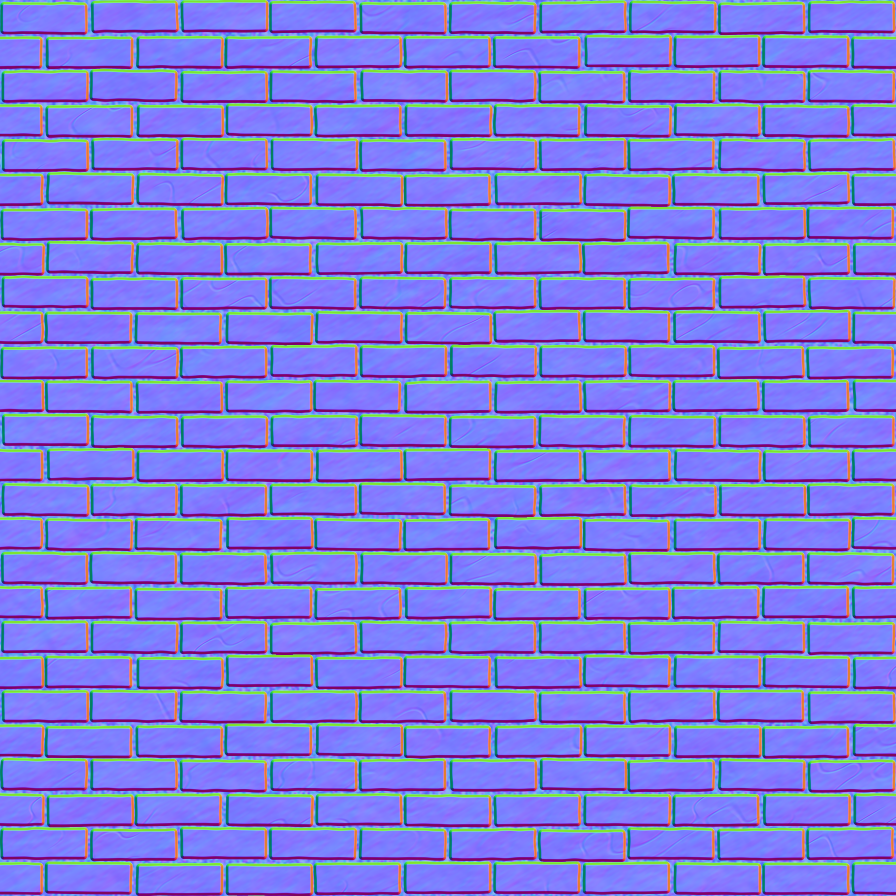
This texture map is drawn by a Shadertoy shader. Its source:

```glsl
// Tangent-space normal map of a running-bond brick wall with thin joints.
// Each sample finds its nearest jittered rounded brick, tilts the normal
// along the rim, and adds streaky relief, creases and mortar grit.

#define GRID vec2(10.0, 26.0)   // bricks across, courses down
#define JOINT 0.0013            // half width of the mortar joint
#define BEVEL 0.0032            // width of the steep rim
#define RADIUS 0.0042           // brick corner radius
#define RIM_TILT 2.05           // rim normal angle, radians
#define SHIFT 0.0013            // placement jitter
#define TURN 0.011              // rotation jitter, radians
#define WOBBLE 0.0011           // unevenness of brick outlines
#define ROUGH 0.065             // slope of the face relief
#define CREASE 0.0004           // depth of face creases
#define GRIT 0.9                // slope of mortar grains
#define SAMPLES 2               // antialiasing samples per axis

float hash(vec2 p) {
    vec3 q = fract(p.xyx * vec3(0.1031, 0.1030, 0.0973));
    q += dot(q, q.yzx + 33.33);
    return fract((q.x + q.y) * q.z);
}

float noise(vec2 p) {
    vec2 i = floor(p), f = fract(p);
    f = f * f * (3.0 - 2.0 * f);
    float low = mix(hash(i), hash(i + vec2(1, 0)), f.x);
    float high = mix(hash(i + vec2(0, 1)), hash(i + vec2(1, 1)), f.x);
    return mix(low, high, f.y);
}

vec2 noise2(vec2 p) {
    return vec2(noise(p), noise(p + 71.3)) - 0.5;
}

// Brick face height: diagonal streaks plus patches of fine creases
float faceHeight(vec2 p) {
    vec2 streak = vec2(dot(p, vec2(0.85, 0.5)) * 0.6,
                       dot(p, vec2(-0.5, 0.85)) * 1.3);
    float height = 0.0, freq = 28.0;
    for (int i = 0; i < 4; i++) {
        height += ROUGH * noise(streak * freq + float(i) * 17.0) / freq;
        freq *= 2.0;
    }
    float patchMask = smoothstep(0.58, 0.8, noise(p * 16.0 + 40.0));
    float ridge = abs(noise(streak * 45.0 + 9.0) - 0.5);
    return height - CREASE * patchMask * (1.0 - smoothstep(0.0, 0.08, ridge));
}

vec2 faceSlope(vec2 p) {
    const float e = 0.001;
    float h = faceHeight(p);
    return vec2(h - faceHeight(p + vec2(e, 0)),
                h - faceHeight(p + vec2(0, e))) / e;
}

// Rounded box: xy is the outward direction, z the signed distance
vec3 roundedBox(vec2 p, vec2 halfSize) {
    vec2 q = abs(p) - halfSize + RADIUS;
    vec2 corner = max(q, 0.0);
    float d = length(corner) + min(max(q.x, q.y), 0.0) - RADIUS;
    vec2 dir = q.x > q.y ? vec2(1, 0) : vec2(0, 1);
    if (min(q.x, q.y) > 0.0) dir = normalize(corner);
    return vec3(dir * mix(vec2(-1), vec2(1), step(0.0, p)), d);
}

// Nearest brick among the neighbouring cells; id is its wrapped cell
vec3 nearestBrick(vec2 p, out vec2 id) {
    vec3 best = vec3(0, 0, 1);
    id = vec2(0);
    float course = floor(p.y * GRID.y);
    for (int j = -1; j <= 1; j++) {
        float row = course + float(j);
        float bond = 0.5 * (1.0 - mod(row, 2.0));
        float column = floor(p.x * GRID.x - bond);
        for (int i = -1; i <= 1; i++) {
            vec2 cell = vec2(column + float(i), row);
            vec2 key = mod(cell, GRID);
            vec2 jitter = vec2(hash(key + 3.1), hash(key + 57.7)) * 2.0 - 1.0;
            float turn = TURN * (hash(key + 23.9) * 2.0 - 1.0);
            vec2 local = p - (cell + vec2(0.5 + bond, 0.5)) / GRID;
            local -= jitter * SHIFT;
            local += turn * vec2(-local.y, local.x);
            vec3 brick = roundedBox(local, 0.5 / GRID - JOINT);
            if (brick.z < best.z) {
                best = brick;
                id = key;
            }
        }
    }
    return best;
}

vec3 wallNormal(vec2 p) {
    vec2 id;
    vec3 brick = nearestBrick(p + WOBBLE * noise2(p * 65.0), id);
    float depth = brick.z / BEVEL;

    // Flat parts: brick face inside, grainy mortar outside
    vec2 lean = 0.03 * (vec2(hash(id + 5.0), hash(id + 8.0)) - 0.5);
    vec2 face = faceSlope(p + id * 0.37) + lean - vec2(0.0, 0.02);
    vec2 mortar = GRIT * noise2(p * 330.0) + vec2(-0.1, 0.15);
    vec2 slope = mix(face, mortar, smoothstep(-0.2, 0.1, depth));

    // Steep rim, slightly undercut on the right and top sides
    float rim = smoothstep(-1.1, -0.7, depth) * (1.0 - smoothstep(-0.15, 0.15, depth));
    float tilt = rim * (RIM_TILT + 0.2 * (brick.x + brick.y));
    vec3 flatNormal = normalize(vec3(slope, 1.0));
    vec3 rimNormal = vec3(brick.xy * sin(tilt), cos(tilt));
    return normalize(rimNormal + vec3(flatNormal.xy, 0.0) * (1.0 - 0.7 * rim));
}

void mainImage(out vec4 fragColor, in vec2 fragCoord) {
    vec3 color = vec3(0);
    for (int k = 0; k < SAMPLES * SAMPLES; k++) {
        vec2 offset = (vec2(k % SAMPLES, k / SAMPLES) + 0.5) / float(SAMPLES) - 0.5;
        color += 0.5 + 0.5 * wallNormal((fragCoord + offset) / iResolution.y);
    }
    fragColor = vec4(color / float(SAMPLES * SAMPLES), 1.0);
}
```
